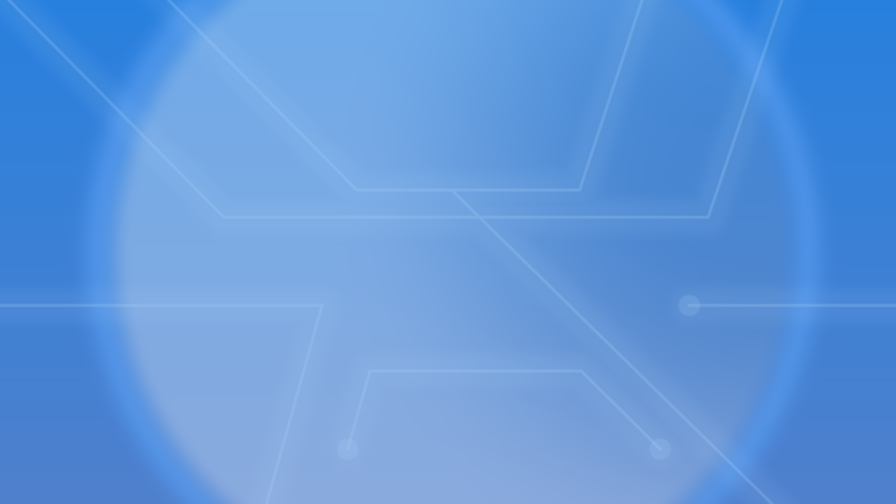
This background is drawn by a Shadertoy shader. Its source:

```glsl
// Soft blue backdrop with a large glowing disc and faint circuit traces.

const float ASPECT = 16.0 / 9.0;
const vec3 SKY_TOP = vec3(0.155, 0.500, 0.870);
const vec3 SKY_BOTTOM = vec3(0.310, 0.500, 0.800);
const vec3 SHADE = vec3(0.50, 0.60, 0.75);
const vec3 RIM = vec3(0.34, 0.61, 0.94);
const vec3 TRACE = vec3(0.66, 0.82, 0.97);

float segmentDistance(vec2 p, vec2 a, vec2 b) {
    vec2 pa = p - a, ba = b - a;
    float t = clamp(dot(pa, ba) / dot(ba, ba), 0.0, 1.0);
    return length(pa - ba * t);
}

// Distance to a polyline with two bends
float pathDistance(vec2 p, vec2 a, vec2 b, vec2 c, vec2 d) {
    return min(segmentDistance(p, a, b),
           min(segmentDistance(p, b, c), segmentDistance(p, c, d)));
}

// Filled shape of a given half width with a smooth edge
float coverage(float dist, float halfWidth, float blur) {
    return 1.0 - smoothstep(halfWidth - blur, halfWidth + blur, dist);
}

// Translucent disc, shaded towards the upper right, with a blurred rim
vec3 addDisc(vec3 color, vec2 p, vec2 center, float radius) {
    float edge = length(p - center) - radius;
    float sheen = smoothstep(0.12, 0.84, length(p - vec2(1.50, 0.63)));
    vec3 glass = mix(SHADE, vec3(1.0), sheen);
    float fill = 1.0 - smoothstep(-0.07, 0.02, edge);
    color = mix(color, glass, fill * mix(0.25, 0.33, sheen));
    float rim = exp(-edge * edge / (0.032 * 0.032));
    return mix(color, RIM, 0.6 * rim);
}

// Thin line inside a wide, weak halo
vec3 addTrace(vec3 color, float dist, float pixel) {
    float halo = 1.0 - smoothstep(0.012, 0.055, dist);
    float line = coverage(dist, 0.003, pixel);
    color = mix(color, TRACE, 0.10 * halo);
    return mix(color, TRACE, 0.24 * line);
}

vec3 addNode(vec3 color, vec2 p, vec2 center, float pixel) {
    return mix(color, TRACE, 0.17 * coverage(length(p - center), 0.021, pixel));
}

void mainImage(out vec4 fragColor, in vec2 fragCoord) {
    vec2 p = fragCoord / iResolution.xy * vec2(ASPECT, 1.0);
    float pixel = 1.0 / iResolution.y;

    // Backdrop and disc
    vec3 color = mix(SKY_BOTTOM, SKY_TOP, p.y);
    color = addDisc(color, p, vec2(0.898, 0.500), 0.706);

    // Two nested troughs from the top edge
    float outer = pathDistance(p, vec2(-0.028, 1.046), vec2(0.444, 0.569),
                               vec2(1.405, 0.569), vec2(1.567, 1.046));
    float inner = pathDistance(p, vec2(0.289, 1.046), vec2(0.708, 0.623),
                               vec2(1.150, 0.623), vec2(1.289, 1.046));

    // Branch to the lower right, bend at the left, and lead at the right
    float branch = segmentDistance(p, vec2(0.896, 0.623), vec2(1.579, -0.046));
    vec2 bend = vec2(0.639, 0.394);
    float left = min(segmentDistance(p, vec2(-0.06, 0.394), bend),
                     segmentDistance(p, bend, vec2(0.516, -0.046)));
    vec2 leadEnd = vec2(1.368, 0.394);
    float right = segmentDistance(p, leadEnd, vec2(1.85, 0.394));

    // Low bridge between two nodes
    vec2 bridgeStart = vec2(0.690, 0.109), bridgeEnd = vec2(1.310, 0.109);
    float bridge = pathDistance(p, bridgeStart, vec2(0.734, 0.264),
                                vec2(1.153, 0.264), bridgeEnd);

    float traces = min(min(min(outer, inner), min(branch, left)),
                       min(right, bridge));
    color = addTrace(color, traces, pixel);

    // End nodes
    color = addNode(color, p, leadEnd, pixel);
    color = addNode(color, p, bridgeStart, pixel);
    color = addNode(color, p, bridgeEnd, pixel);

    fragColor = vec4(color, 1.0);
}
```
